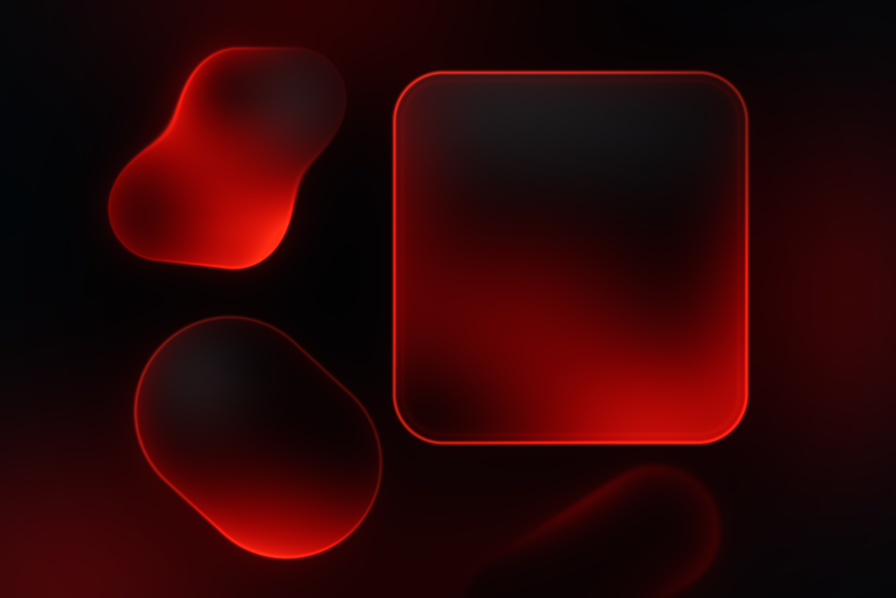
A Shadertoy shader for this background:

```glsl
// Dark glass shapes lit from within by red embers: a rounded card and three soft blobs.
// Each shape is a distance function; its edge distance drives the rim, inner light and halo,
// while broad Gaussian pools of light colour the interiors and the space behind.

#define EDGE_DEPTH 0.030
#define HALO_WIDTH 0.026
#define HALO_GAIN  0.30
#define RIM_WIDTH  0.0030
#define RIM_COLOR  vec3(1.00, 0.17, 0.09)
#define MIST_COLOR vec3(0.90, 0.95, 1.00)
#define NIGHT      vec3(0.008, 0.006, 0.010)
#define COLD_EDGE  vec3(0.000, 0.016, 0.022)

// Elliptical pool of light with a Gaussian falloff
float pool(vec2 p, vec2 center, vec2 size) {
    vec2 q = (p - center) / size;
    return exp(-dot(q, q));
}

// Red ramp that warms slightly at its brightest
vec3 ember(float heat) {
    float t = clamp(heat, 0.0, 1.0);
    return vec3(t, vec2(0.16, 0.06) * pow(t, 5.0));
}

float capsule(vec2 p, vec2 a, vec2 b, float radius) {
    vec2 pa = p - a, ba = b - a;
    float along = clamp(dot(pa, ba) / dot(ba, ba), 0.0, 1.0);
    return length(pa - ba * along) - radius;
}

float roundBox(vec2 p, vec2 halfSize, float radius) {
    vec2 q = abs(p) - halfSize + radius;
    return length(max(q, 0.0)) + min(max(q.x, q.y), 0.0) - radius;
}

float smoothUnion(float a, float b, float k) {
    float h = max(k - abs(a - b), 0.0) / k;
    return min(a, b) - h * h * k * 0.25;
}

// Lays one glass shape over what lies behind it
vec3 glass(vec3 back, float d, float blur, float heat, float mist, float light, float rim) {
    float cover = 1.0 - smoothstep(-blur, blur, d);
    float inner = light * exp(min(d, 0.0) / EDGE_DEPTH);
    float halo = HALO_GAIN * light * exp(-max(d, 0.0) / HALO_WIDTH);
    vec3 body = NIGHT + MIST_COLOR * mist + ember(heat + inner);
    vec3 line = RIM_COLOR * rim * exp(-d * d / (RIM_WIDTH * RIM_WIDTH));
    return mix(back + ember(halo), body, cover) + line;
}

vec3 backdrop(vec2 p) {
    float heat = 0.27 * pool(p, vec2(-0.64, -0.48), vec2(0.36, 0.26))
               + 0.21 * pool(p, vec2( 0.67,  0.00), vec2(0.22, 0.30))
               + 0.17 * pool(p, vec2(-0.24,  0.50), vec2(0.34, 0.18))
               + 0.10 * pool(p, vec2( 0.08, -0.46), vec2(0.34, 0.20));
    float cold = smoothstep(0.45, 0.85, length(p));
    return NIGHT + COLD_EDGE * cold + ember(heat);
}

// Pinched blob, upper left
vec3 pinchedBlob(vec3 back, vec2 p, float aa) {
    float top = capsule(p, vec2(-0.350, 0.334), vec2(-0.256, 0.334), 0.086);
    float base = capsule(p, vec2(-0.480, 0.152), vec2(-0.359, 0.139), 0.088);
    float d = smoothUnion(top, base, 0.176);
    float upper = pool(p, vec2(-0.43, 0.35), vec2(0.14, 0.15));
    float lower = pool(p, vec2(-0.32, 0.08), vec2(0.16, 0.12));
    float heat = 0.32 * pool(p, vec2(-0.40, 0.22), vec2(0.13, 0.11))
               + 0.58 * pool(p, vec2(-0.32, 0.11), vec2(0.12, 0.08)) + 0.06;
    float mist = 0.08 * pool(p, vec2(-0.26, 0.33), vec2(0.08, 0.09));
    float light = 0.65 * upper + 0.50 * lower
                + 0.25 * pool(p, vec2(-0.55, 0.14), vec2(0.12, 0.11)) + 0.05;
    return glass(back, d, aa * 1.5, heat, mist, light, 0.30 * upper + 0.45 * lower);
}

// Oval blob, lower left
vec3 ovalBlob(vec3 back, vec2 p, float aa) {
    float d = capsule(p, vec2(-0.365, -0.188), vec2(-0.270, -0.275), 0.158);
    float floorLight = pool(p, vec2(-0.30, -0.44), vec2(0.17, 0.11));
    float side = pool(p, vec2(-0.51, -0.21), vec2(0.12, 0.17));
    float heat = 0.55 * pool(p, vec2(-0.29, -0.42), vec2(0.19, 0.11))
               + 0.10 * pool(p, vec2(-0.40, -0.29), vec2(0.16, 0.14));
    float mist = 0.08 * pool(p, vec2(-0.42, -0.13), vec2(0.09, 0.09));
    float light = 0.09 + 0.32 * floorLight + 0.24 * side;
    return glass(back, d, aa, heat, mist, light, 0.20 + 0.28 * floorLight + 0.16 * side);
}

// Faint blob leaving the bottom edge
vec3 faintBlob(vec3 back, vec2 p) {
    float d = capsule(p, vec2(0.129, -0.525), vec2(0.348, -0.385), 0.106);
    float light = 0.32 * pool(p, vec2(0.22, -0.32), vec2(0.17, 0.13))
                + 0.18 * pool(p, vec2(0.42, -0.43), vec2(0.11, 0.13));
    return glass(back, d, 0.010, 0.04, 0.0, light, 0.0);
}

// Rounded card, right of centre
vec3 card(vec3 back, vec2 p, float aa) {
    float d = roundBox(p - vec2(0.205, 0.069), vec2(0.295, 0.310), 0.082);
    float heat = 0.62 * pool(p, vec2(0.35, -0.22), vec2(0.21, 0.14))
               + 0.36 * pool(p, vec2(0.10, -0.05), vec2(0.24, 0.17))
               + 0.36 * pool(p, vec2(0.52, -0.05), vec2(0.10, 0.22))
               + 0.22 * pool(p, vec2(-0.10, 0.20), vec2(0.11, 0.24));
    heat *= 1.0 - 0.75 * pool(p, vec2(-0.08, -0.24), vec2(0.15, 0.13));
    float mist = 0.085 * pool(p, vec2(0.07, 0.33), vec2(0.20, 0.13))
               + 0.050 * pool(p, vec2(0.32, 0.30), vec2(0.20, 0.13));
    float dimCorner = pool(p, vec2(0.50, 0.35), vec2(0.16, 0.20));
    float innerLine = 0.05 * exp(-pow((d + 0.014) / 0.004, 2.0));
    return glass(back, d, aa, heat + innerLine, mist, 0.13, 0.68 - 0.30 * dimCorner);
}

void mainImage(out vec4 fragColor, in vec2 fragCoord) {
    vec2 p = (fragCoord - 0.5 * iResolution.xy) / iResolution.y;
    float aa = 1.0 / iResolution.y;
    vec3 color = backdrop(p);
    color = faintBlob(color, p);
    color = pinchedBlob(color, p, aa);
    color = ovalBlob(color, p, aa);
    color = card(color, p, aa);
    fragColor = vec4(clamp(color, 0.0, 1.0), 1.0);
}
```
